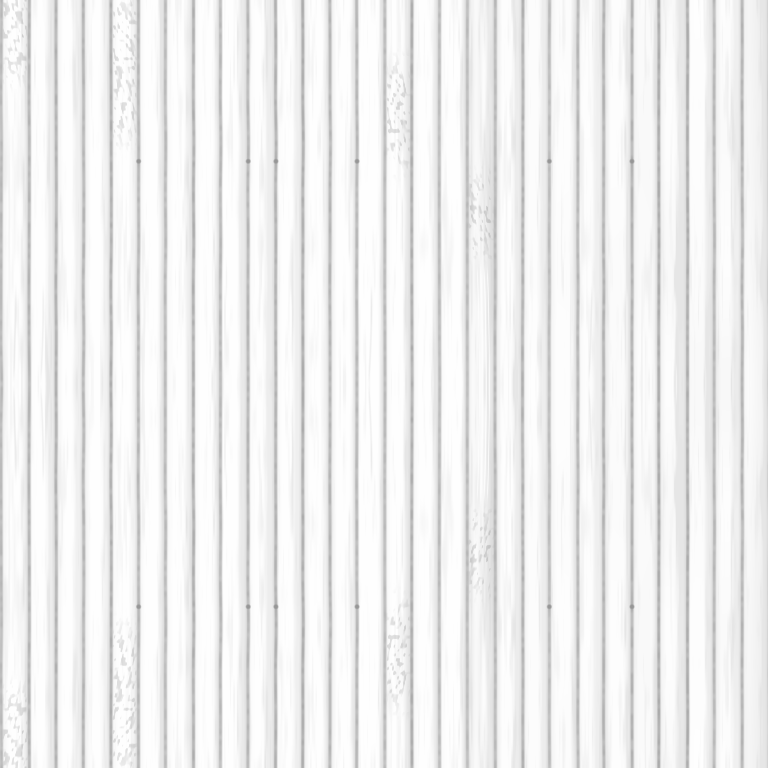
A three.js fragment shader for this texture:

```glsl
varying vec2 vUv;

const float SLATS = 28.0;
const vec3 WHITE = vec3(0.995);
const vec3 SHADE = vec3(0.92);
const vec3 HALO = vec3(0.85);
const vec3 SEAM = vec3(0.67);

float hash(vec2 p) {
  vec3 q = fract(vec3(p.xyx) * 0.1031);
  q += dot(q, q.yzx + 33.33);
  return fract((q.x + q.y) * q.z);
}

float noise(vec2 p) {
  vec2 i = floor(p), f = fract(p);
  f = f * f * (3.0 - 2.0 * f);
  float low = mix(hash(i), hash(i + vec2(1.0, 0.0)), f.x);
  float high = mix(hash(i + vec2(0.0, 1.0)), hash(i + 1.0), f.x);
  return mix(low, high, f.y);
}

// Soft bar of the given half width around zero
float bar(float d, float halfWidth, float blur) {
  return 1.0 - smoothstep(halfWidth - blur, halfWidth + blur, abs(d));
}

// Slightly uneven position of a seam, in slats
float seamAt(float k) {
  return k + 0.04 + 0.07 * (hash(vec2(k, 7.0)) - 0.5);
}

// Fibres stretched along the slat
float grain(vec2 p, float seed) {
  float fine = noise(vec2(p.x * 420.0, p.y * 22.0 + seed));
  float broad = noise(vec2(p.x * 150.0, p.y * 7.0 + seed));
  return 0.55 * fine + 0.45 * broad;
}

// Mottled joint of one cane
float knot(float id, float target, float height, float centre, float reach) {
  return bar(id - target, 0.5, 0.01) * bar(height - centre, reach, 0.06);
}

// Brighter flank on the left, shaded flank on the right
float roundness(float across, float id, float fibre) {
  float start = mix(0.48, 0.72, hash(vec2(id, 3.0)));
  float right = smoothstep(start, start + 0.22, across + 0.16 * (fibre - 0.5));
  float left = 1.0 - smoothstep(0.08, 0.28, across);
  float leftAmount = 0.75 * hash(vec2(id, 11.0));
  return max(right * mix(0.65, 1.1, hash(vec2(id, 5.0))), left * leftAmount);
}

// Thin pale splits running along a cane
float splits(float across, float height) {
  float bowed = across - 0.62 + 0.9 * height * height;
  float lines = bar(fract(bowed * 8.0) - 0.5, 0.2, 0.16);
  return lines * bar(bowed, 0.2, 0.03) * (1.0 - smoothstep(0.27, 0.32, height));
}

void main() {
  // Heights mirror about the middle of the canvas
  float height = abs(vUv.y - 0.5) * 2.0;
  vec2 p = vec2(vUv.x, height * 0.5);

  // Slat and nearest seam
  float s = vUv.x * SLATS + 0.025 * (noise(vec2(vUv.x * 9.0, p.y * 16.0)) - 0.5);
  float nearest = floor(s + 0.5);
  float d = s - seamAt(nearest);
  float id = nearest - 1.0 + step(0.0, d);
  float left = seamAt(id);
  float across = (s - left) / (seamAt(id + 1.0) - left);

  // Rounded body and fibres
  float fibre = grain(p, id * 17.0);
  float shade = roundness(across, id, fibre);
  shade += 0.5 * smoothstep(0.5, 0.9, fibre);
  shade += 0.35 * smoothstep(0.55, 1.0, vUv.x) * noise(vec2(id * 3.0, p.y * 6.0));
  shade += 0.6 * smoothstep(0.965, 1.0, vUv.x);
  vec3 color = mix(WHITE, SHADE, min(shade, 1.25));

  // Cane joints
  float joints = knot(id, 0.0, height, 0.92, 0.12)
    + knot(id, 4.0, height, 0.82, 0.18)
    + knot(id, 14.0, height, 0.70, 0.13)
    + knot(id, 17.0, height, 0.44, 0.09);
  float fleck = noise(vec2(p.x * 330.0 + p.y * 60.0, p.y * 170.0));
  color -= 0.12 * joints * smoothstep(0.5, 0.85, fleck);

  // One greyer split cane
  float grey = bar(id - 17.0, 0.5, 0.01);
  color -= 0.045 * grey * noise(vec2(p.x * 200.0, p.y * 5.0));
  color = mix(color, WHITE, 0.85 * grey * splits(across, height));

  // Faint curved scratches on a few slats
  float scratched = step(0.82, hash(vec2(id, 23.0)));
  float arc = across - 0.42 - 0.9 * height + 1.8 * height * height;
  color -= 0.05 * scratched * bar(arc, 0.03, 0.03) * bar(height - 0.13, 0.11, 0.03);

  // Seams with a soft halo, wider on the shaded side
  float reach = d < 0.0 ? 0.17 : 0.12;
  float wear = noise(vec2(nearest * 5.0, p.y * 150.0));
  float depth = mix(0.7, 1.0, hash(vec2(nearest, 13.0))) * mix(0.72, 1.08, wear);
  color = mix(color, HALO, 0.75 * (1.0 - smoothstep(0.04, reach, abs(d))));
  color = mix(color, SEAM, min(depth, 1.0) * bar(d, 0.05, 0.035));

  // Small dark nicks on some seams
  float nicked = step(0.8, hash(vec2(nearest, 31.0)));
  float nick = length(vec2(d, (height - 0.58) * SLATS * 0.5));
  color = mix(color, SEAM * 0.88, nicked * (1.0 - smoothstep(0.04, 0.12, nick)));

  gl_FragColor = vec4(clamp(color, 0.0, 1.0), 1.0);
}
```
